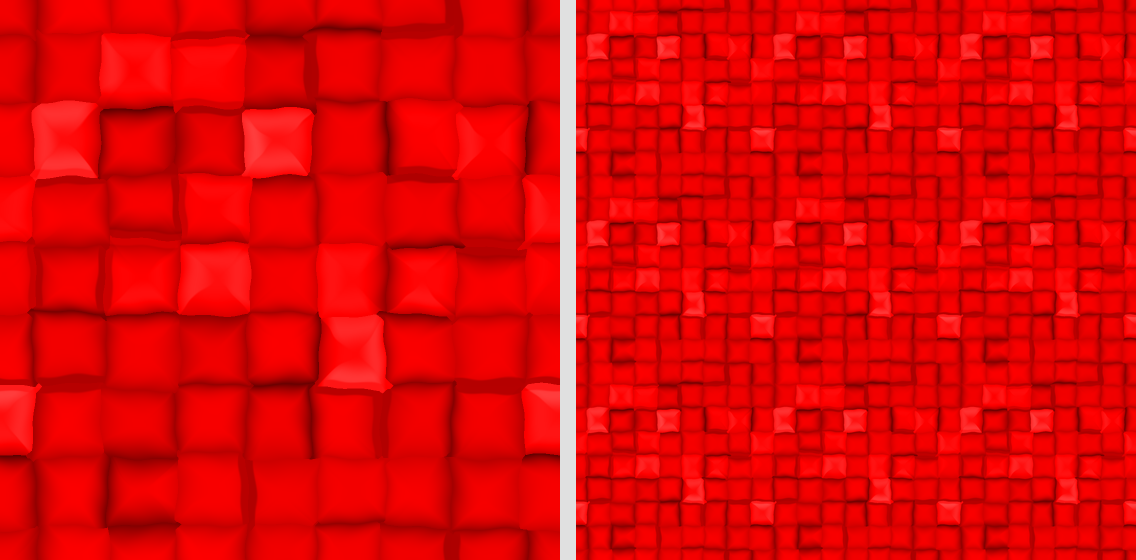
Left, the tile; right, the same tile 3 across and 3 down.
Reproduce this pattern procedurally as a Shadertoy shader.

```glsl
const float REPEATS = 8.0;
const float JITTER = 0.09;        // wander of the pillow centres
const float WARP = 0.022;         // waviness of the seams
const float SEAM_MIN = 0.15;      // shallowest seam shadow
const float SEAM_RANGE = 0.50;    // extra depth of the darkest seams
const float BAND_SHARE = 0.17;    // share of seams that become flat bands
const float BAND_START = 0.76;
const float BAND_DROP = 0.27;
const float BASE_TONE = 0.94;
const float FACE_GLOW = 0.24;
const float CREASE_BEND = 0.30;
const int SAMPLES = 2;
const float TAU = 6.2831853;

float hash(vec2 key, float seed) {
    return fract(sin(dot(key, vec2(127.1, 311.7)) + seed * 74.7) * 43758.55);
}

// Centre of a pillow; its jitter wraps with the canvas.
vec2 site(vec2 id) {
    vec2 key = mod(id, REPEATS);
    return id + JITTER * (2.0 * vec2(hash(key, 1.0), hash(key, 2.0)) - 1.0);
}

// Layered sines with whole periods across the canvas.
vec2 warp(vec2 uv) {
    vec2 a = TAU * uv.yx;
    return WARP * (sin(a * 5.0 + 2.0 * sin(a.yx * 3.0))
                 + 0.6 * sin(a * 13.0 + 1.5 * sin(a.yx * 11.0) + 1.0));
}

// Nearest centre by the larger axis distance.
vec2 nearestCell(vec2 p) {
    vec2 home = floor(p + 0.5), best = home;
    float nearest = 9.0;
    for (int j = -1; j <= 1; j++)
    for (int i = -1; i <= 1; i++) {
        vec2 id = home + vec2(i, j);
        vec2 d = abs(p - site(id));
        float dist = max(d.x, d.y);
        if (dist < nearest) {
            nearest = dist;
            best = id;
        }
    }
    return best;
}

// Shadow towards a seam, shared by the pillows on both sides.
float seamDrop(vec2 id, vec2 dir, float r) {
    vec2 key = mod(2.0 * id + dir, 2.0 * REPEATS);
    float h = hash(key, 3.0);
    float drop = (SEAM_MIN + SEAM_RANGE * h * h)
               * pow(r, mix(1.6, 4.5, hash(key, 4.0)));
    float band = step(1.0 - BAND_SHARE, hash(key, 5.0));
    return mix(drop, BAND_DROP, band * smoothstep(BAND_START, BAND_START + 0.07, r));
}

float faceGlow(vec2 key, vec2 dir, float r) {
    float h = hash(4.0 * key + dir, 6.0);
    return FACE_GLOW * h * smoothstep(0.0, 0.75, r);
}

float pillowTone(vec2 uv) {
    vec2 p = uv * REPEATS + warp(uv);
    vec2 id = nearestCell(p);
    vec2 key = mod(id, REPEATS);
    vec2 centre = site(id);
    vec2 d = p - centre;
    vec2 side = vec2(d.x < 0.0 ? -1.0 : 1.0, d.y < 0.0 ? -1.0 : 1.0);
    vec2 dirX = vec2(side.x, 0.0), dirY = vec2(0.0, side.y);

    // Distance to the seam on each axis: 0 at the centre, 1 at the seam.
    vec2 reach = 0.5 * vec2(abs(site(id + dirX).x - centre.x),
                            abs(site(id + dirY).y - centre.y));
    vec2 r = clamp(abs(d) / reach, 0.0, 1.0);

    // Four faces meeting along bent diagonal creases.
    float bend = CREASE_BEND * (hash(key, 7.0) - 0.5);
    bend *= sin(0.5 * TAU * max(r.x, r.y));
    float yFace = smoothstep(-0.04, 0.04, r.y - r.x + bend);
    float glow = mix(faceGlow(key, dirX, r.x), faceGlow(key, dirY, r.y), yFace);

    float lit = smoothstep(0.45, 1.0, hash(key, 8.0));
    float drop = max(seamDrop(id, dirX, r.x), seamDrop(id, dirY, r.y));
    float base = BASE_TONE + 0.05 * hash(key, 9.0) + 0.08 * lit;
    return base + glow * (0.12 + lit) - drop * (1.0 - 0.4 * lit);
}

// Red up to full strength, then towards pink.
vec3 redRamp(float tone) {
    return vec3(clamp(tone, 0.0, 1.0), vec2(clamp(tone - 1.0, 0.0, 0.4)));
}

void mainImage(out vec4 fragColor, in vec2 fragCoord) {
    vec3 colour = vec3(0.0);
    for (int j = 0; j < SAMPLES; j++)
    for (int i = 0; i < SAMPLES; i++) {
        vec2 offset = (vec2(i, j) + 0.5) / float(SAMPLES) - 0.5;
        colour += redRamp(pillowTone((fragCoord + offset) / iResolution.xy));
    }
    fragColor = vec4(colour / float(SAMPLES * SAMPLES), 1.0);
}
```
